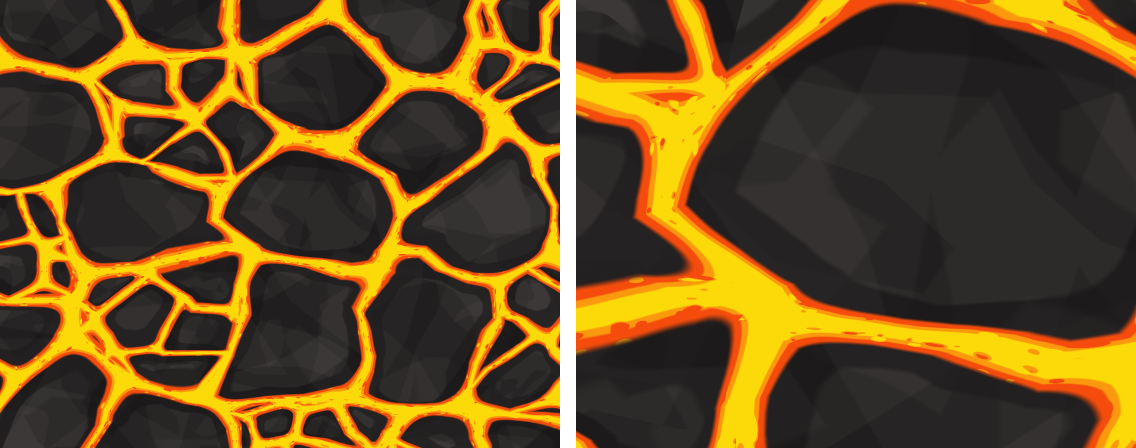
Left: the whole. Right: its middle third, enlarged.
A Shadertoy shader for this texture:

```glsl
// Cracked dark rock with glowing lava running through the gaps.
// A kinked Voronoi pattern gives the stones, some split again into smaller ones;
// distance to the gaps gives flat lava bands, polygonal noise gives rock facets.

const vec3 RED_LAVA    = vec3(0.96, 0.30, 0.05);
const vec3 ORANGE_LAVA = vec3(0.98, 0.60, 0.05);
const vec3 YELLOW_LAVA = vec3(0.99, 0.85, 0.03);
const vec3 ROCK_TINT   = vec3(1.04, 0.97, 0.97);
const vec2 STONES      = vec2(3.3, 3.9);   // stones per canvas height

struct Stone { float gap; vec2 id; vec2 normal; };

vec2 hash2(vec2 p) {
    vec3 q = fract(p.xyx * vec3(0.1031, 0.1030, 0.0973));
    q += dot(q, q.yzx + 33.33);
    return fract((q.xx + q.yz) * q.zy);
}

mat2 rotation(float angle) {
    float c = cos(angle), s = sin(angle);
    return mat2(c, s, -s, c);
}

// Noise that is linear on each triangle, so its contours are polygons.
vec2 facetNoise(vec2 p) {
    vec2 cell = floor(p), f = fract(p);
    vec2 side = f.x > f.y ? vec2(1.0, 0.0) : vec2(0.0, 1.0);
    vec2 a = hash2(cell), b = hash2(cell + side), c = hash2(cell + 1.0);
    return a + (b - a) * max(f.x, f.y) + (c - b) * min(f.x, f.y);
}

float facet(vec2 p, float level) {
    return smoothstep(level, level + 0.03, facetNoise(p).x);
}

vec2 stoneCentre(vec2 cell, float seed) {
    return cell + 0.5 + 0.82 * (hash2(cell + seed) - 0.5);
}

// Voronoi cell with the distance to its border, rounded at the corners.
Stone findStone(vec2 p, float seed, float sharpness) {
    vec2 base = floor(p), id = base, centre = p;
    float nearest = 1e5;
    for (int y = -1; y <= 1; y++)
    for (int x = -1; x <= 1; x++) {
        vec2 cell = base + vec2(x, y);
        vec2 c = stoneCentre(cell, seed);
        float d = dot(c - p, c - p);
        if (d < nearest) { nearest = d; id = cell; centre = c; }
    }
    float total = 0.0, closest = 1e5;
    vec2 normal = vec2(1.0, 0.0);
    for (int y = -2; y <= 2; y++)
    for (int x = -2; x <= 2; x++) {
        if (x == 0 && y == 0) continue;
        vec2 c = stoneCentre(id + vec2(x, y), seed);
        vec2 n = normalize(c - centre);
        float d = dot(0.5 * (c + centre) - p, n);
        total += exp(-sharpness * d);
        if (d < closest) { closest = d; normal = n; }
    }
    return Stone(-log(total) / sharpness, id + seed, normal);
}

// Scattered soft ellipses: 1 in their middle, 0 outside.
float flecks(vec2 p, float share, float seed) {
    vec2 cell = floor(p);
    vec2 h = hash2(cell + seed), size = hash2(cell + seed + 19.0);
    vec2 q = fract(p) - 0.5 - 0.3 * (h - 0.5);
    q = rotation(0.7 * (size.x - 0.5)) * q;
    float r = length(q / mix(vec2(0.16, 0.2), vec2(0.34, 0.4), size));
    return step(h.x, share) * smoothstep(1.0, 0.45, r);
}

vec3 rockColor(vec2 p, float gap, vec2 id) {
    vec2 h = hash2(id + 7.0);
    vec2 q = rotation(6.28 * h.x) * p + 20.0 * h;
    float inset = 0.13 + 0.13 * (facetNoise(p * 4.0 + 31.0).x - 0.5);
    float body = smoothstep(0.0, 0.02, gap - inset);
    float light = 0.030 * facet(q * vec2(1.8, 4.0), 0.54)
                + 0.026 * facet(rotation(0.8) * q * vec2(2.0, 3.6) + 11.0, 0.52)
                + 0.024 * facet(rotation(2.0) * q * vec2(2.6, 5.0) + 47.0, 0.57);
    float dark = 0.024 * facet(rotation(1.3) * q * vec2(1.5, 4.2) + 73.0, 0.64);
    float shade = 0.121 + body * (0.024 + light) + (1.0 - body) * 0.3 * light - dark;
    return ROCK_TINT * shade;
}

vec3 lavaColor(vec2 p, float depth, vec2 normal) {
    vec2 n = normal.x < 0.0 ? -normal : normal;
    vec2 along = vec2(dot(p, n), dot(p, vec2(-n.y, n.x)));
    float t = depth + 0.28 * (facetNoise(p * 6.0 + 5.0).y - 0.5);
    t += 0.42 * flecks(along * vec2(21.0, 8.0), 0.40, 3.0);
    t -= 0.40 * flecks(along * vec2(25.0, 10.0) + 0.4, 0.36, 61.0);
    t += 0.35 * flecks(along * vec2(34.0, 22.0), 0.14, 97.0);
    vec3 color = mix(YELLOW_LAVA, ORANGE_LAVA, smoothstep(0.35, 0.43, t));
    return mix(color, RED_LAVA, smoothstep(0.60, 0.68, t));
}

vec3 scene(vec2 uv) {
    vec2 p = uv * STONES + vec2(2.3, 5.6);
    vec2 kink = facetNoise(rotation(0.5) * p * 2.4) - 0.5;
    vec2 warped = p + 0.24 * kink;
    Stone stone = findStone(warped, 0.0, 18.0);

    // Split a few stones into small ones with thinner gaps.
    if (hash2(stone.id + 41.0).x < 0.2) {
        Stone chip = findStone(warped * 2.0, 130.0, 20.0);
        chip.gap *= 0.68;
        if (chip.gap < stone.gap) stone = Stone(chip.gap, chip.id, chip.normal);
    }

    float width = 0.058 * (0.6 + 0.8 * facetNoise(p * 1.7 + 9.0).x);
    float gap = stone.gap + 0.022 * (facetNoise(p * 5.0 + 17.0).x - 0.5);
    vec3 lava = lavaColor(warped, gap / width, stone.normal);
    vec3 rock = rockColor(p, gap, stone.id);
    return mix(lava, rock, smoothstep(-0.007, 0.009, gap - width));
}

void mainImage(out vec4 fragColor, in vec2 fragCoord) {
    // Average four samples per pixel for smooth edges.
    vec3 color = vec3(0.0);
    for (int i = 0; i < 4; i++) {
        vec2 offset = vec2(i % 2, i / 2) * 0.5 - 0.25;
        color += scene((fragCoord + offset) / iResolution.y);
    }
    fragColor = vec4(color / 4.0, 1.0);
}
```
